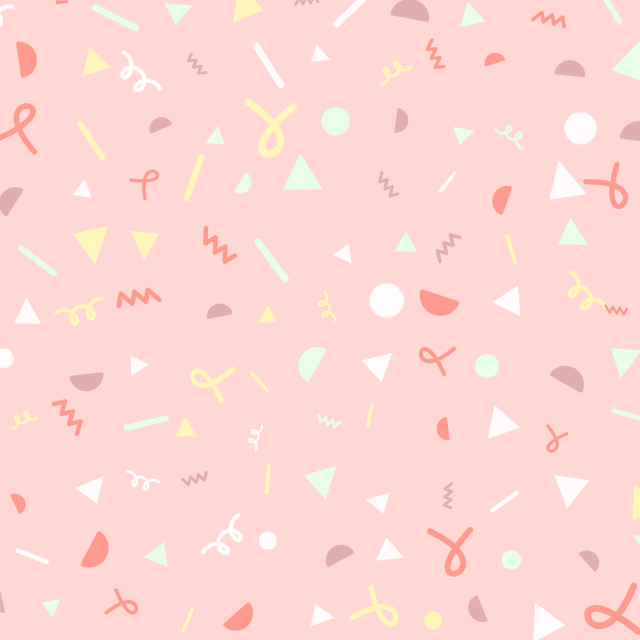
Reproduce this pattern procedurally as a three.js fragment shader.

```glsl
// Pastel confetti: triangles, half discs, bars, discs, zigzags, ribbons and curls on pink.
varying vec2 vUv;

#define GRID 10.6        // pieces across the canvas
#define JITTER 0.46      // wander of a piece inside its cell
#define SIZE_MIN 0.195   // half extents, in cells
#define SIZE_MAX 0.44
#define EDGE 0.0011      // half width of the soft edge, in canvas units
#define PINK vec3(1.0, 0.848, 0.84)
#define WHITE vec3(0.995, 0.99, 0.99)
#define MAUVE vec3(0.885, 0.68, 0.68)
#define CORAL vec3(1.0, 0.605, 0.56)
#define YELLOW vec3(1.0, 0.97, 0.72)
#define MINT vec3(0.91, 1.0, 0.90)
#define TAU 6.2831853

float hash(vec2 p, float salt) {
  return fract(sin(dot(p, vec2(127.1, 311.7)) + salt * 74.7) * 43758.547);
}

float segment(vec2 p, vec2 a, vec2 b) {
  vec2 pa = p - a, ba = b - a;
  return length(pa - ba * clamp(dot(pa, ba) / dot(ba, ba), 0.0, 1.0));
}

float smoothMax(float a, float b, float k) {
  float h = max(k - abs(a - b), 0.0) / k;
  return max(a, b) + h * h * k * 0.25;
}

// Shapes live in a frame where the half extent is about 1.
float triangle(vec2 p, float lean) {
  p.x += lean * p.y;
  float sides = smoothMax(0.866 * p.x, -0.866 * p.x, 0.04) + 0.5 * p.y;
  return smoothMax(-p.y, sides, 0.06) - 0.5;
}

float halfDisc(vec2 p) {
  p.y += 0.4;
  return smoothMax(length(p) - 1.0, -p.y, 0.14);
}

float disc(vec2 p, float toothDepth) {
  float tooth = abs(fract(atan(p.y, p.x) / TAU * 32.0) - 0.5);
  return length(p) - 1.0 + toothDepth * tooth;
}

float zigzag(vec2 p, float slant) {
  float d = 9.0, side = 1.0;
  vec2 a = vec2(-0.9 + slant, 0.25);
  for (int i = 1; i <= 6; i++) {
    side = -side;
    vec2 b = vec2(-0.9 + 0.3 * float(i) + slant * side, 0.25 * side);
    d = min(d, segment(p, a, b));
    a = b;
  }
  return d - 0.105;
}

// Cubic that crosses itself once and flares into two tails.
vec2 ribbonPoint(float t) {
  return vec2(0.95 * (t - t * t * t) + 0.1 * t * t, 1.1 * t * t - 0.9 + 0.14 * t);
}

float ribbon(vec2 p) {
  float d = 9.0;
  vec2 a = ribbonPoint(-1.3);
  for (int i = 1; i <= 20; i++) {
    vec2 b = ribbonPoint(-1.3 + 0.13 * float(i));
    d = min(d, segment(p, a, b));
    a = b;
  }
  return d - 0.13;
}

// Looping trochoid, slightly arched.
vec2 curlPoint(float t) {
  float x = 0.125 * t + 0.3 * sin(t);
  return vec2(x, 0.36 * cos(t) + 0.12 * x * x);
}

float curl(vec2 p) {
  float d = 9.0;
  vec2 a = curlPoint(-7.0);
  for (int i = 1; i <= 28; i++) {
    vec2 b = curlPoint(-7.0 + 0.5 * float(i));
    d = min(d, segment(p, a, b));
    a = b;
  }
  return d - 0.088;
}

vec3 pick(float h, vec3 a, float shareA, vec3 b, float shareB, vec3 c) {
  return h < shareA ? a : (h < shareA + shareB ? b : c);
}

void main() {
  vec2 p = vUv * GRID;
  vec3 color = PINK;
  for (int j = -1; j <= 1; j++) {
    // Each row slides sideways so that columns never line up.
    float row = floor(p.y) + float(j);
    float slide = hash(vec2(row, 3.0), 1.0);
    for (int i = -1; i <= 1; i++) {
      vec2 id = vec2(floor(p.x - slide) + float(i), row);
      vec2 wander = JITTER * (vec2(hash(id, 2.0), hash(id, 3.0)) - 0.5);
      vec2 q = p - id - 0.5 - wander - vec2(slide, 0.0);
      float size = mix(SIZE_MIN, SIZE_MAX, pow(hash(id, 4.0), 1.4));
      float turn = TAU * hash(id, 5.0);
      q = mat2(cos(turn), sin(turn), -sin(turn), cos(turn)) * q / size;
      if (dot(q, q) > 2.2) continue;

      // Low discrepancy choice keeps the kinds evenly mixed.
      float kind = fract(dot(id, vec2(0.7549, 0.5698)) + 0.12 * hash(id, 6.0));
      float tint = hash(id, 7.0), vary = hash(id, 8.0) - 0.5;
      float d;
      vec3 ink;
      if (kind < 0.27) {
        d = triangle(q / 0.92, 0.4 * vary) * 0.92;
        ink = pick(tint, WHITE, 0.53, YELLOW, 0.29, MINT);
      } else if (kind < 0.45) {
        d = halfDisc(q / 0.78) * 0.78;
        ink = pick(tint, CORAL, 0.46, MAUVE, 0.48, MINT);
      } else if (kind < 0.58) {
        d = segment(q, vec2(-0.88, 0.0), vec2(0.88, 0.0)) - 0.13;
        ink = pick(tint, WHITE, 0.46, YELLOW, 0.40, MINT);
      } else if (kind < 0.66) {
        d = disc(q / 0.75, size > 0.27 ? 0.17 : 0.0) * 0.75;
        ink = pick(tint, WHITE, 0.58, MINT, 0.29, YELLOW);
      } else if (kind < 0.79) {
        d = zigzag(q, 0.16 * vary);
        ink = pick(tint, CORAL, 0.48, MAUVE, 0.39, MINT);
      } else if (kind < 0.88) {
        d = ribbon(q);
        ink = pick(tint, CORAL, 0.52, YELLOW, 0.36, MAUVE);
      } else {
        d = curl(q);
        ink = pick(tint, YELLOW, 0.50, WHITE, 0.36, MINT);
      }
      d *= size / GRID;
      color = mix(color, ink, 1.0 - smoothstep(-EDGE, EDGE, d));
    }
  }
  gl_FragColor = vec4(color, 1.0);
}
```
